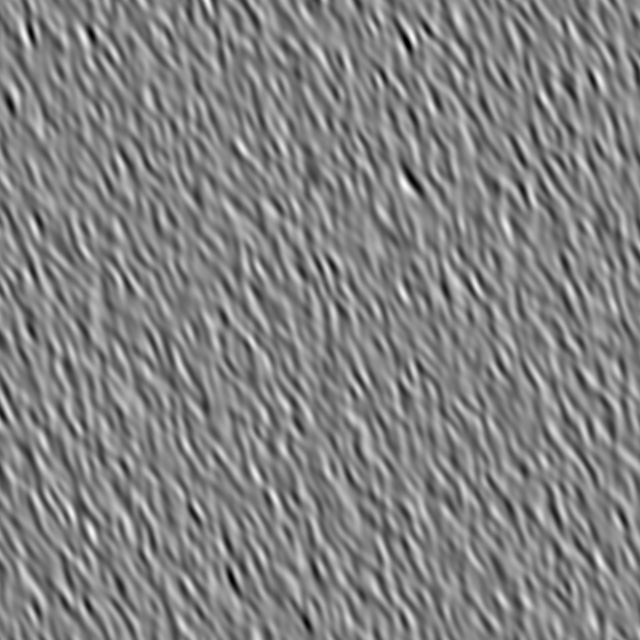
This texture is drawn by a WebGL 1 fragment shader. Its source:

```glsl
precision highp float;
// Grey brushed grain: short, soft streaks leaning from upper left to lower right.
// Sparse Gabor noise: each grid cell scatters small wave packets with random
// position, phase, pitch and a slightly varied direction, and all are summed.

uniform vec2 u_resolution;

const float TAU = 6.2831853;
const int PACKETS_PER_CELL = 18;

vec4 hash4(vec3 p) {
  vec4 q = fract(p.xyzx * vec4(0.1031, 0.1030, 0.0973, 0.1099));
  q += dot(q, q.wzxy + 33.33);
  return fract((q.xxyz + q.yzzw) * q.zywx);
}

// Wave packet: a cosine across the streak under a round Gaussian window.
float wavePacket(vec2 offset, float pitch, float angle, float phase) {
  float window = exp(-4.5 * dot(offset, offset));
  float across = dot(offset, vec2(cos(angle), sin(angle)));
  return window * cos(TAU * (pitch * across + phase));
}

float streakNoise(vec2 p) {
  vec2 cell = floor(p);
  vec2 local = p - cell;
  float sum = 0.0;
  for (int y = -1; y <= 1; y++) {
    for (int x = -1; x <= 1; x++) {
      vec2 neighbour = vec2(float(x), float(y));
      for (int i = 0; i < PACKETS_PER_CELL; i++) {
        vec3 seed = vec3(cell + neighbour + 17.0, float(i) * 3.0 + 5.0);
        vec4 place = hash4(seed);
        vec4 shape = hash4(seed + 61.7);
        float pitch = mix(0.75, 2.35, place.z);
        float angle = 0.44 + 0.45 * (shape.x - 0.5);
        sum += wavePacket(local - neighbour - place.xy, pitch, angle, shape.y);
      }
    }
  }
  return sum;
}

void main() {
  vec2 uv = gl_FragCoord.xy / u_resolution.y;
  float grey = 0.51 + 0.068 * streakNoise(uv * 25.0);
  gl_FragColor = vec4(vec3(clamp(grey, 0.0, 1.0)), 1.0);
}
```
